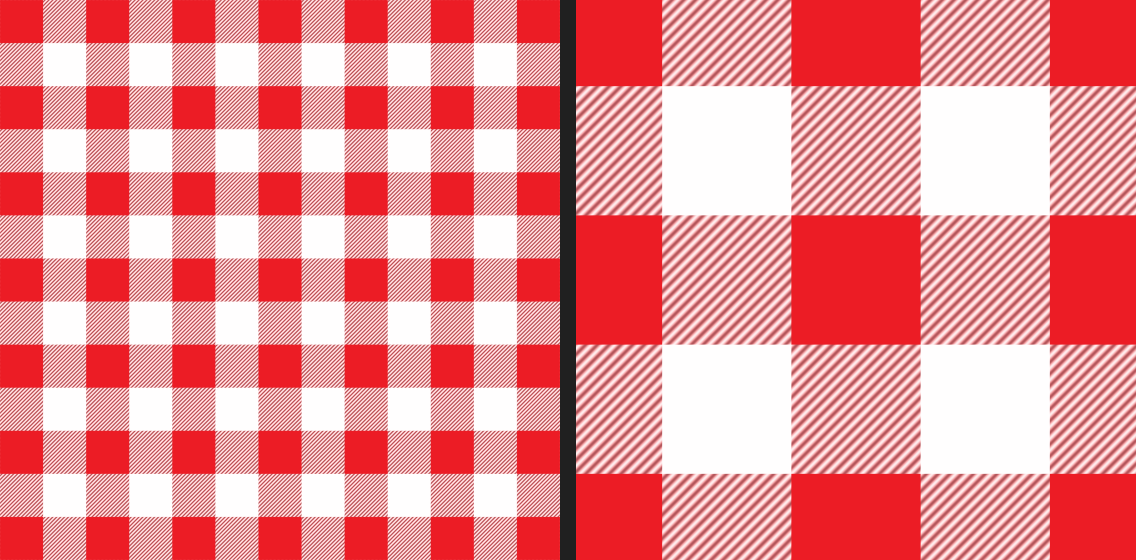
Left, the full canvas; right, a detail of the centre.
Reproduce this pattern procedurally as a Shadertoy shader.

```glsl
// Gingham check: red bands cross a white ground in both directions.
// Solid red fills the crossings; single bands are hatched with soft
// diagonal threads. All sizes are fractions of the canvas or a check.

const float CHECKS = 13.0;            // checks across and down
const float THREADS = 11.0;           // diagonal threads per check
const float THREAD_HALF_WIDTH = 0.25; // fraction of the thread spacing
const float THREAD_SOFTNESS = 0.24;   // fraction of the thread spacing

const vec3 RED = vec3(0.925, 0.11, 0.145);
const vec3 PAPER = vec3(1.0, 0.995, 0.995);
const vec3 PINK = vec3(1.0, 0.92, 0.925);
const vec3 ROSE = vec3(0.955, 0.635, 0.645);
const vec3 MAROON = vec3(0.71, 0.335, 0.355);

// Coverage of the bands that fill every even check along one axis
float bandCoverage(float position, float blur) {
    float inside = 0.5 - abs(mod(position + 0.5, 2.0) - 1.0);
    return smoothstep(-blur, blur, inside);
}

// Coverage of one soft line repeating once per unit of phase
float threadCoverage(float phase, float halfWidth, float softness) {
    float fromCentre = abs(fract(phase) - 0.5);
    return 1.0 - smoothstep(halfWidth - softness, halfWidth + softness, fromCentre);
}

// Ramp from the gap between threads, through their edge, to the core
vec3 threadColour(float coverage) {
    vec3 edge = mix(PINK, ROSE, min(coverage * 2.0, 1.0));
    return mix(edge, MAROON, max(coverage * 2.0 - 1.0, 0.0));
}

void mainImage(out vec4 fragColor, in vec2 fragCoord) {
    float canvas = min(iResolution.x, iResolution.y);
    vec2 check = fragCoord / canvas * CHECKS;
    float pixel = CHECKS / canvas;

    // Rising diagonal hatch, aligned with the check corners
    float softness = max(THREAD_SOFTNESS, 0.4 * pixel * THREADS / sqrt(2.0));
    float phase = (check.x - check.y) * THREADS;
    vec3 hatch = threadColour(threadCoverage(phase, THREAD_HALF_WIDTH, softness));

    // No band shows paper, one band shows hatch, two bands show red
    float blur = 0.7 * pixel;
    float column = bandCoverage(check.x, blur);
    float row = bandCoverage(check.y, blur);
    vec3 colour = mix(mix(PAPER, hatch, column), mix(hatch, RED, column), row);

    fragColor = vec4(colour, 1.0);
}
```
